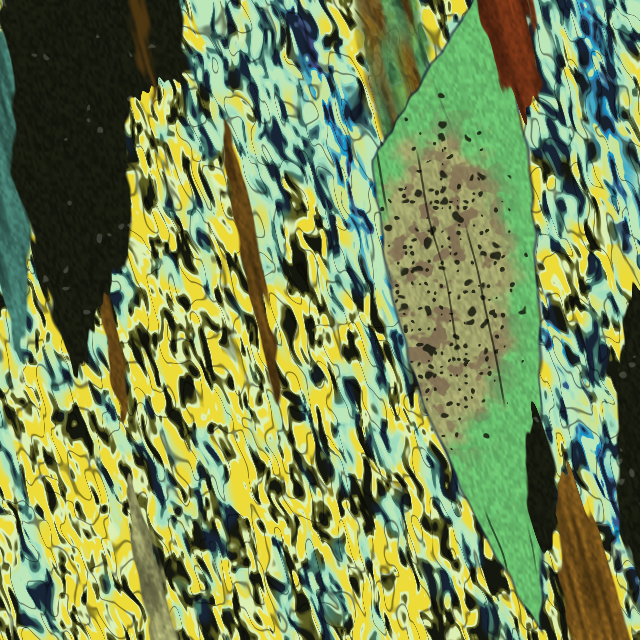
Reproduce this texture procedurally as a Shadertoy shader.

```glsl
// Thin section of a foliated rock in polarised light: sheared noise is banded
// into interference colours for the fibrous mica, then tapered seams, a dark
// wedge and one large speckled lens are laid over it.

const float LEAN = 0.27;              // sideways drift of the fibres
const vec2 GRAIN = vec2(92, 34);      // grains across and along the fibres
const float CONTRAST = 2.15;
const float EDGE = 0.0025;            // softness of outlines

const vec3 BLACK  = vec3(0.08, 0.09, 0.05);
const vec3 NAVY   = vec3(0.09, 0.14, 0.21);
const vec3 OLIVE  = vec3(0.36, 0.37, 0.13);
const vec3 TEAL   = vec3(0.25, 0.46, 0.41);
const vec3 MINT   = vec3(0.55, 0.85, 0.76);
const vec3 PALE   = vec3(0.86, 0.94, 0.70);
const vec3 YELLOW = vec3(0.93, 0.86, 0.22);
const vec3 AZURE  = vec3(0.06, 0.58, 0.80);
const vec3 VIOLET = vec3(0.26, 0.20, 0.50);
const vec3 GREEN  = vec3(0.40, 0.73, 0.42);
const vec3 TAN    = vec3(0.63, 0.64, 0.42);
const vec3 MAUVE  = vec3(0.47, 0.38, 0.30);
const vec3 BROWN  = vec3(0.40, 0.28, 0.09);
const vec3 RUST   = vec3(0.43, 0.19, 0.08);

float hash(vec2 p) {
    vec3 q = fract(p.xyx * 0.1031);
    q += dot(q, q.yzx + 33.33);
    return fract((q.x + q.y) * q.z);
}

float noise(vec2 p) {
    vec2 i = floor(p), f = fract(p);
    f = f * f * (3.0 - 2.0 * f);
    return mix(mix(hash(i), hash(i + vec2(1, 0)), f.x),
               mix(hash(i + vec2(0, 1)), hash(i + vec2(1, 1)), f.x), f.y);
}

float fbm(vec2 p) {
    return 0.55 * noise(p) + 0.28 * noise(p * 2.0 + 17.7) + 0.14 * noise(p * 4.1 + 53.0);
}

// Coverage of x between two edges
float between(float x, float lo, float hi) {
    return smoothstep(lo - EDGE, lo + EDGE, x) * (1.0 - smoothstep(hi - EDGE, hi + EDGE, x));
}

// Tapered streak from a start point down to the depth 'end'
float seam(vec2 p, vec2 start, float end, float slope, float halfWidth, float soft) {
    vec2 d = p - start;
    float t = d.y / (end - start.y);
    float w = halfWidth * sqrt(max(4.0 * t * (1.0 - t), 0.0)) - soft;
    return 1.0 - smoothstep(-soft, soft, abs(d.x - slope * d.y) - w);
}

// Round inclusions, at most one per grid cell
float specks(vec2 p, float scale, float density) {
    vec2 g = p * scale + 0.5 * vec2(noise(p * 90.0), noise(p * 90.0 + 40.0));
    vec2 id = floor(g);
    vec2 centre = 0.35 + 0.3 * vec2(hash(id + 3.1), hash(id + 8.7));
    float dist = length(fract(g) - centre) - mix(0.12, 0.34, hash(id + 5.3));
    return (1.0 - smoothstep(-0.08, 0.08, dist)) * step(hash(id), density);
}

// Fibrous mica; blue shifts its colours to azure and violet
vec3 mica(vec2 f, float blue) {
    vec2 w = f * vec2(40, 22);
    vec2 g = f * GRAIN + (vec2(noise(w), noise(w + 50.0)) - 0.5) * vec2(1.6, 0.9);
    float patches = fbm(f * vec2(16, 4) + 5.0) - 0.48;
    float v = 0.62 * noise(g) + 0.38 * noise(g * 1.9 + 31.0);
    v = 0.54 + (v - 0.5) * CONTRAST + patches * 0.5;
    float warmth = noise(g * 0.55 + 77.0) + patches * 0.9 + 0.35 * (f.y - 0.45);
    warmth = smoothstep(0.28, 0.58, warmth) * (1.0 - 0.85 * blue);

    vec3 middle = mix(TEAL, OLIVE, warmth);
    middle = mix(middle, mix(VIOLET, AZURE, noise(g * 0.7 + 9.0)), blue * 0.8);
    vec3 light = mix(MINT, PALE, 0.25 + 0.75 * warmth);
    light = mix(light, AZURE, blue * smoothstep(0.35, 0.65, noise(g * 0.5 + 19.0)));
    vec3 core = mix(mix(MINT, PALE, 0.6), YELLOW, warmth);
    vec3 col = mix(mix(NAVY, BLACK, warmth), middle, smoothstep(0.10, 0.30, v));
    col = mix(col, light, smoothstep(0.34, 0.52, v));
    col = mix(col, core, smoothstep(0.62, 0.76, v));
    float outline = abs(noise(g * 0.85 + 120.0) - 0.5);
    return col * mix(0.55, 1.0, smoothstep(0.0, 0.06, outline));
}

void mainImage(out vec4 fragColor, in vec2 fragCoord) {
    vec2 p = fragCoord / iResolution.xy;
    p.y = 1.0 - p.y;                            // depth below the top
    vec2 f = vec2(p.x - LEAN * p.y, p.y);       // fibre coordinates
    float fibre = noise(f * vec2(130, 12));
    float fine = noise(f * vec2(260, 150));
    float grey = mix(0.6, 1.15, fibre) * (0.85 + 0.3 * fine);
    vec2 r = p + vec2(0.012, 0.05) * (vec2(noise(f * vec2(70, 30)), fibre) - 0.5);

    // Mica ground with blue bands
    float blue = seam(r, vec2(0.43, -0.08), 0.66, 0.36, 0.065, 0.03);
    blue = max(blue, seam(r, vec2(0.89, -0.1), 0.46, 0.2, 0.05, 0.025));
    blue = max(blue, seam(r, vec2(0.83, 0.42), 0.98, 0.33, 0.035, 0.015));
    vec3 col = mica(f, blue);

    // Brown and green seams
    vec3 moss = mix(BROWN, GREEN * 0.8, smoothstep(0.3, 0.7, noise(f * vec2(60, 9))));
    col = mix(col, moss * grey, 0.85 * seam(r, vec2(0.59, -0.12), 0.29, 0.14, 0.06, 0.008));
    col = mix(col, BROWN * grey, seam(r, vec2(0.345, 0.17), 0.63, 0.2, 0.015, EDGE));
    col = mix(col, BROWN * grey, seam(r, vec2(0.163, 0.42), 0.67, 0.13, 0.015, EDGE));
    col = mix(col, TAN * grey, seam(r, vec2(0.2, 0.74), 1.15, 0.22, 0.022, EDGE));
    col = mix(col, TEAL * grey, seam(r, vec2(0, 0.05), 0.56, 0.06, 0.028, EDGE));

    // Dark wedge with a brown vein
    float left = 0.02 * smoothstep(0.0, 0.15, r.y) + 0.32 * max(r.y - 0.3, 0.0);
    float right = 0.285 - 0.085 * smoothstep(0.11, 0.17, r.y) - 0.38 * max(r.y - 0.38, 0.0);
    vec3 dark = BLACK * (0.8 + 0.6 * fine) + 0.16 * specks(p, 60.0, 0.06);
    col = mix(col, dark, between(r.x, left, right));
    col = mix(col, BROWN * 0.75, seam(r, vec2(0.19, -0.1), 0.18, 0.2, 0.014, 0.005));

    // Lens: green rim, tan heart, inclusions and cracks
    float below = max(p.y - 0.25, 0.0);
    left = max(0.74 - 0.62 * p.y, 0.585 + 0.057 * below + 0.41 * below * below);
    right = 0.745 + 0.1 * (1.0 - exp(-6.0 * p.y));
    float heart = 1.0 - smoothstep(0.5, 1.3, length((p - vec2(0.69, 0.45)) / vec2(0.12, 0.27)));
    vec3 lens = mix(GREEN, TAN, smoothstep(0.3, 0.7, heart * 0.75 + 0.7 * fbm(p * 30.0) - 0.2));
    lens *= 0.88 + 0.24 * fine;
    lens = mix(lens, MAUVE, 0.75 * heart * smoothstep(0.5, 0.6, fbm(p * 45.0 + 60.0)));
    float spots = max(specks(p, 48.0, 0.3 * heart), specks(p + 0.37, 85.0, 0.28 * heart));
    lens = mix(lens, BLACK, 0.85 * spots);
    float crack = abs(fract((p.x - 0.2 * p.y) * 17.0 + 0.5 * noise(p * 9.0)) - 0.5);
    float broken = smoothstep(0.45, 0.6, noise(f * vec2(25, 7) + 3.0));
    lens *= 1.0 - 0.6 * broken * (1.0 - smoothstep(0.01, 0.045, crack));
    float x = mix(p.x, r.x, 0.7);
    col = mix(col, NAVY, 0.7 * between(x, left - 0.004, right + 0.004));
    col = mix(col, lens, between(x, left, right));

    // Rust and dark grains around the lens
    col = mix(col, RUST * grey, seam(r, vec2(0.76, -0.12), 0.18, 0.22, 0.042, EDGE));
    col = mix(col, BROWN * 1.2 * grey, seam(r, vec2(0.885, 0.74), 1.3, 0.2, 0.046, EDGE));
    col = mix(col, dark, seam(r, vec2(0.835, 0.64), 0.86, 0.08, 0.026, EDGE));
    col = mix(col, dark, seam(r, vec2(1, 0.44), 0.9, 0.0, 0.04, EDGE));
    fragColor = vec4(col, 1);
}
```
